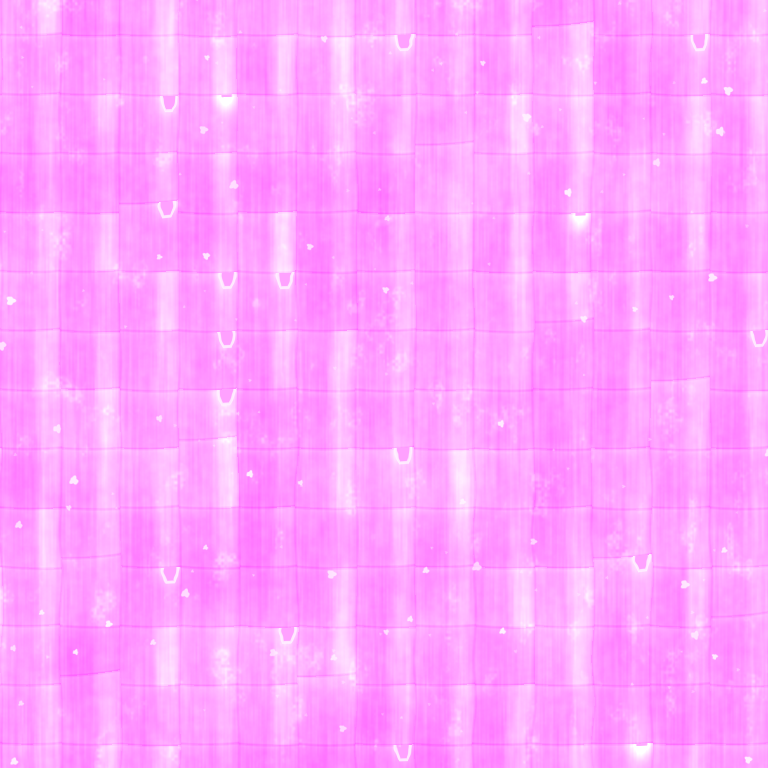
Write a Shadertoy shader that draws this texture.

```glsl
const float REPEATS = 13.0;              // tiles across and down
const vec2 GRID_OFFSET = vec2(0.03, 0.41);
const vec3 DEEP_PINK = vec3(1.0, 0.40, 1.0);
const vec3 WHITE = vec3(1.0);
const float BASE_TONE = 0.575;           // green level of a plain tile
const float SLIP_CHANCE = 0.07;          // tiles pushed out of line
const float SLIP = 0.18;
const float SEAM_WIDTH = 0.022;
const float CHIP_CHANCE = 0.09;          // broken tile edges
const float SPOT_CHANCE = 0.32;
const float SPOT_RADIUS = 0.055;

vec2 hash2(vec2 p) {
    vec3 q = fract(p.xyx * vec3(0.1031, 0.1030, 0.0973));
    q += dot(q, q.yzx + 33.33);
    return fract((q.xx + q.yz) * q.zy);
}

float noise(vec2 p) {
    vec2 i = floor(p), f = fract(p);
    f = f * f * (3.0 - 2.0 * f);
    float low = mix(hash2(i).x, hash2(i + vec2(1, 0)).x, f.x);
    float high = mix(hash2(i + vec2(0, 1)).x, hash2(i + 1.0).x, f.x);
    return mix(low, high, f.y);
}

float fbm(vec2 p) {
    float sum = 0.0, amplitude = 0.5;
    for (int i = 0; i < 4; i++) {
        sum += amplitude * noise(p);
        p = p * 2.03 + 17.1;
        amplitude *= 0.5;
    }
    return sum;
}

// Height of the seam under a tile: slightly tilted, bowed, sometimes slipped
float seamHeight(vec2 id, float u) {
    vec2 h = hash2(id + 41.0);
    float slipped = step(1.0 - SLIP_CHANCE, h.x);
    float tilt = (h.y - 0.5) * 0.05 + slipped * 0.08;
    return id.y + slipped * SLIP + (h.y - 0.5) * 0.03
         + tilt * (u - 0.5) - 0.08 * u * (1.0 - u);
}

// Scattered angular flecks
float flecks(vec2 p, float chance, float radius, float aa) {
    float cover = 0.0;
    for (int y = -1; y <= 1; y++)
    for (int x = -1; x <= 1; x++) {
        vec2 id = floor(p) + vec2(x, y);
        vec2 h = hash2(id + 7.0), k = hash2(id + 83.0);
        vec2 d = p - id - hash2(id + 19.0);
        float angle = atan(d.y, d.x + 1e-5);
        float r = radius * (0.7 + 0.6 * k.x);
        r *= 1.0 + 0.18 * cos(3.0 * angle + 6.28 * k.y) + 0.1 * cos(5.0 * angle);
        float fleck = 1.0 - smoothstep(-aa, aa, length(d) - r);
        cover = max(cover, fleck * step(h.x, chance) * (0.65 + 0.35 * h.y));
    }
    return cover;
}

void mainImage(out vec4 fragColor, in vec2 fragCoord) {
    vec2 uv = fragCoord / iResolution.xy;
    float aa = REPEATS / min(iResolution.x, iResolution.y);
    vec2 p = uv * REPEATS - GRID_OFFSET;

    // Find the tile between its two seams
    float x = p.x + 0.07 * (noise(p * vec2(0.8, 1.4) + 5.0) - 0.5);
    float u = fract(x);
    vec2 id = vec2(floor(x), floor(p.y));
    if (p.y < seamHeight(id, u)) id.y -= 1.0;
    else if (p.y > seamHeight(id + vec2(0, 1), u)) id.y += 1.0;
    float below = p.y - seamHeight(id, u);
    float depth = seamHeight(id + vec2(0, 1), u) - p.y;
    vec2 h = hash2(id + 3.0), k = hash2(id + 61.0);

    // Rounded strip shading: pale ridge right of the middle
    float ridge = smoothstep(0.48, 0.74, u) * (1.0 - 0.55 * smoothstep(0.84, 1.0, u));
    float tone = BASE_TONE + (h.x - 0.5) * 0.07;
    tone += ridge * (0.07 + 0.15 * h.y * h.y) * (0.7 + 0.6 * noise(p * vec2(3.0, 0.9)));
    tone += 0.05 * exp(-u * 9.0);
    tone += 0.08 * exp(-depth * 11.0) + 0.03 * exp(-below * 14.0);

    // Blotches, vertical fibres and grain
    tone += 0.24 * (fbm(p * 0.65 + 9.0) - 0.47);
    tone += 0.07 * (noise(p * vec2(17.0, 0.8)) - 0.5);
    tone += 0.05 * (noise(p * vec2(34.0, 2.0)) - 0.5);
    tone += 0.09 * (fbm(p * 7.0) - 0.47);
    float scuff = smoothstep(0.58, 0.78, fbm(p * vec2(3.0, 2.0) + 31.0));
    tone += 0.16 * scuff * noise(p * 19.0);

    // Thin dark seams
    float sideGap = min(u, 1.0 - u), rowGap = min(depth, below);
    tone -= 0.07 * (1.0 - smoothstep(0.0, SEAM_WIDTH + aa, sideGap));
    tone -= 0.11 * (1.0 - smoothstep(0.0, SEAM_WIDTH + aa, rowGap));

    // Broken edges: shield-shaped chips or bare pale patches
    float broken = step(h.y * 0.3 + k.x * 0.7, CHIP_CHANCE * 2.2);
    float shield = step(0.45, k.y);
    vec2 c = vec2(u - 0.82, depth);
    float halfWidth = 0.13 - 1.1 * c.y * c.y + 0.03 * (noise(p * 11.0) - 0.5);
    float chip = max(abs(c.x) - halfWidth, c.y - 0.25);
    float glow = exp(-dot(c * vec2(5.5, 4.0), c * vec2(5.5, 4.0)));
    float outline = 1.0 - smoothstep(0.012, 0.02 + aa, abs(chip));
    float inside = 1.0 - smoothstep(-aa, aa, chip);
    float dash = (1.0 - smoothstep(0.07, 0.11, abs(c.x))) * (1.0 - smoothstep(0.03, 0.04 + aa, depth));
    float shieldTone = mix(tone + 0.28 * glow, 0.63, inside);
    shieldTone = mix(shieldTone, 0.95, outline * 0.85);
    float patchTone = mix(tone + 0.5 * glow, 0.66, dash);
    tone = mix(tone, mix(patchTone, shieldTone, shield), broken);

    // Large and tiny flecks
    float wear = flecks(p, SPOT_CHANCE, SPOT_RADIUS, aa);
    wear = max(wear, 0.5 * flecks(p * 2.0 + 50.0, 0.16, 0.04, aa * 2.0));
    tone = clamp(mix(tone, 0.95, wear), DEEP_PINK.g, 1.0);
    fragColor = vec4(mix(DEEP_PINK, WHITE, (tone - DEEP_PINK.g) / (1.0 - DEEP_PINK.g)), 1.0);
}
```
